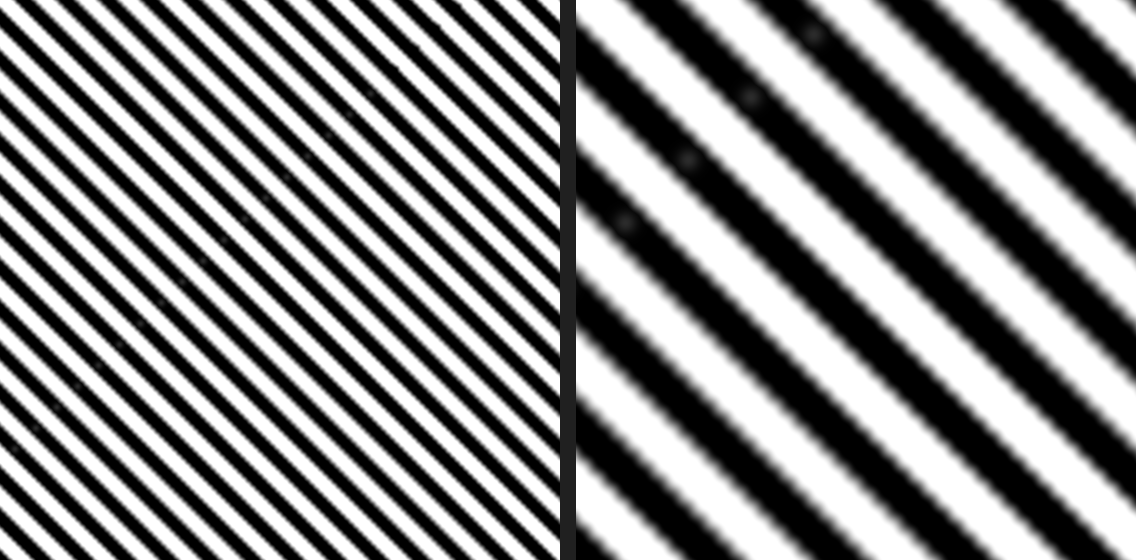
Left, the full canvas; right, a detail of the centre.
Give the GLSL for this pattern, as a Shadertoy shader.

```glsl
const vec2 REPEATS = vec2(13.33, 13.45);   // stripes across and down
const float PHASE = -0.02;                 // offset of the first stripe, in periods
const float HALF_WIDTH = 0.235;            // half of a dark stripe, in periods
const float SOFTNESS = 0.115;              // half of the edge ramp, in periods
const float SOFT_VARIATION = 0.25;         // change of softness between gaps
const float RIPPLE = 0.008;                // edge unevenness, in periods
const float RIPPLE_COUNT = 128.0;
const float SEAM_OFFSET = 0.1712;          // height of the seam at the left side
const float SEAM_END = 0.68;               // where specks turn into notches
const float SPECK_RADIUS = 0.0065;
const float SPECK_GLOW = 0.17;
const float NOTCH_DEPTH = 0.045;           // in periods
const vec3 DARK = vec3(0.0);
const vec3 LIGHT = vec3(1.0);

float hash(float n) {
    return fract(sin(n * 12.9898) * 43758.5453);
}

void mainImage(out vec4 fragColor, in vec2 fragCoord) {
    vec2 uv = fragCoord / iResolution.y;
    float frequency = length(REPEATS);

    // Signed distance from the nearest dark stripe's centre, in periods
    float t = dot(uv, REPEATS) + PHASE;
    float across = t - round(t);

    // Faint seam at right angles to the stripes
    float seam = (uv.y - uv.x - SEAM_OFFSET) * inversesqrt(2.0);
    float seamGlow = exp(-pow(seam / SPECK_RADIUS, 2.0));
    float pastEnd = smoothstep(SEAM_END - 0.01, SEAM_END + 0.01, uv.x);

    // Soft stripe edges, slightly different in each light gap
    float ripple = RIPPLE * sin(6.2831853 * RIPPLE_COUNT * (uv.x - uv.y) * 0.5);
    float notch = NOTCH_DEPTH * seamGlow * pastEnd * step(0.0, across);
    float variation = 1.0 + SOFT_VARIATION * (hash(floor(t)) - 0.5);
    float soft = max(SOFTNESS * variation, 0.7 * frequency / iResolution.y);
    float edge = abs(across) - HALF_WIDTH - ripple - notch;
    float lightness = smoothstep(-soft, soft, edge);

    // Worn specks in the dark stripes where they cross the seam
    float radial = across / (frequency * SPECK_RADIUS);
    float speck = seamGlow * exp(-radial * radial) * (1.0 - pastEnd);
    lightness = max(lightness, SPECK_GLOW * speck);

    fragColor = vec4(mix(DARK, LIGHT, lightness), 1.0);
}
```
